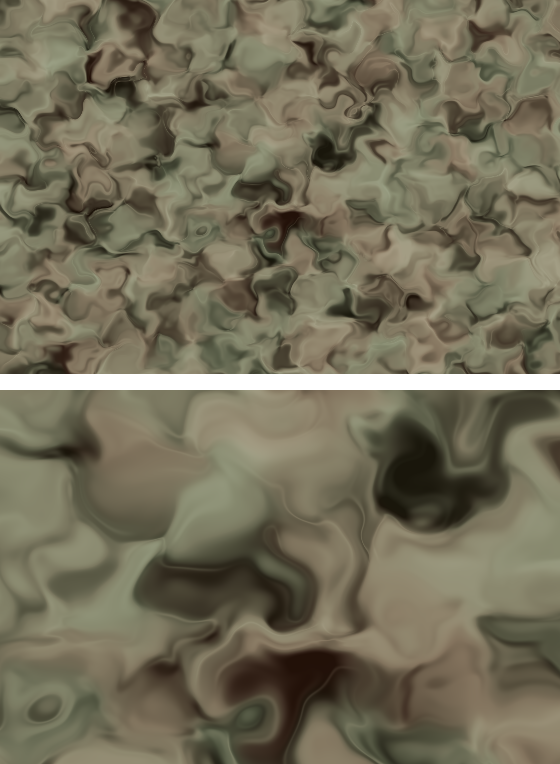
Top: the whole. Bottom: its middle third, enlarged.
Reproduce this texture procedurally as a Shadertoy shader.

```glsl
const vec2  GRAIN_SCALE  = vec2(19.5, 22.0); // grains per canvas height, slightly wide
const float FOLD_AMOUNT  = 1.25;             // large swirls
const float CURL_AMOUNT  = 0.55;             // small curls inside the swirls
const float CLOUD_WEIGHT = 0.42;
const float FINE_WEIGHT  = 0.42;
const float VEIN_WIDTH   = 0.08;
const float VEIN_LIGHT   = 0.60;
const float CONTRAST     = 0.92;
const float NOISE_SPREAD = 0.2146;           // standard deviation of the noise
const vec3  RUST_TINT    = vec3(0.011, -0.006, -0.003);
const mat2  TURN         = mat2(0.8, 0.6, -0.6, 0.8);

// Tone ramp: colours and their positions in standard deviations
const int STOPS = 7;
const vec3 TONES[STOPS] = vec3[](
    vec3(0.11, 0.08, 0.04), vec3(0.23, 0.20, 0.15), vec3(0.31, 0.29, 0.22),
    vec3(0.40, 0.38, 0.30), vec3(0.49, 0.46, 0.37), vec3(0.55, 0.53, 0.43),
    vec3(0.63, 0.62, 0.52));
const float LEVELS[STOPS] = float[](-2.4, -1.65, -1.02, -0.5, 0.13, 1.1, 2.7);

float hash(ivec2 cell, uint seed) {
    uint h = uint(cell.x) * 1597334677u ^ uint(cell.y) * 3812015801u ^ seed * 2654435769u;
    h = (h ^ (h >> 16)) * 2246822519u;
    h = (h ^ (h >> 13)) * 3266489917u;
    h ^= h >> 16;
    return float(h >> 8) / 16777216.0;
}

// Smooth value noise, centred on zero
float noise(vec2 p, uint seed) {
    vec2 base = floor(p), f = p - base;
    ivec2 c = ivec2(base);
    vec2 w = f * f * f * (f * (f * 6.0 - 15.0) + 10.0);
    float low  = mix(hash(c, seed), hash(c + ivec2(1, 0), seed), w.x);
    float high = mix(hash(c + ivec2(0, 1), seed), hash(c + ivec2(1, 1), seed), w.x);
    return mix(low, high, w.y) - 0.5;
}

vec2 noise2(vec2 p, uint seed) {
    return vec2(noise(p, seed), noise(TURN * p, seed + 1u));
}

// Repeated folding of the plane, then a finer curl
vec2 foldDomain(vec2 p) {
    for (uint i = 0u; i < 2u; i++) {
        p += FOLD_AMOUNT * noise2(TURN * p, 10u + 2u * i);
    }
    return p + CURL_AMOUNT * noise2(p * 1.9, 20u);
}

vec3 toneRamp(float level) {
    vec3 colour = TONES[0];
    for (int i = 1; i < STOPS; i++) {
        float t = clamp((level - LEVELS[i - 1]) / (LEVELS[i] - LEVELS[i - 1]), 0.0, 1.0);
        colour = mix(colour, TONES[i], t);
    }
    return colour;
}

void mainImage(out vec4 fragColor, in vec2 fragCoord) {
    vec2 p = fragCoord / iResolution.y * GRAIN_SCALE + 17.0;
    vec2 q = foldDomain(p);

    // Broad clouds, folded grains and fine streaks, normalised to unit spread
    float level = noise(q, 30u)
                + CLOUD_WEIGHT * noise(TURN * p * 0.35, 31u)
                + FINE_WEIGHT * noise(TURN * q * 1.9, 32u);
    level *= CONTRAST / NOISE_SPREAD
           / sqrt(1.0 + CLOUD_WEIGHT * CLOUD_WEIGHT + FINE_WEIGHT * FINE_WEIGHT);

    // Soft pale veins that fade in and out, with their average removed
    float v = noise(TURN * q * 1.1, 33u) / VEIN_WIDTH;
    float fade = smoothstep(-0.2, 0.25, noise(p * 0.9, 35u));
    level += VEIN_LIGHT * fade * (exp(-v * v) - 3.2 * VEIN_WIDTH);

    // Rusty and grey-green patches
    float rust = noise(TURN * q * 0.6 + 5.0, 34u) / NOISE_SPREAD;
    vec3 colour = toneRamp(level) + RUST_TINT * rust;

    fragColor = vec4(clamp(colour, 0.0, 1.0), 1.0);
}
```
